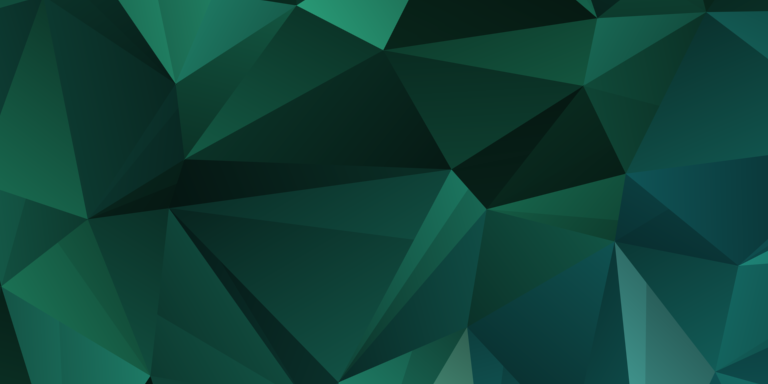
Give the GLSL for this background, as a Shadertoy shader.

```glsl
// Low-poly backdrop of large dark green and teal facets.
// A turned, strongly jittered grid is split into triangles; every triangle gets
// its own tone, a linear light falloff and sometimes a faint inner crease.

const float CELL       = 0.355;   // grid spacing, in canvas heights
const float JITTER     = 0.45;    // vertex offset in cells, below 0.5
const float TURN       = 0.42;    // grid rotation, radians
const float EDGE_SOFT  = 0.0045;  // edge width, in canvas heights
const float FALLOFF    = 0.42;    // light change per cell inside a facet
const float CREASE     = 0.20;    // strongest inner crease
const float TEAL_MIX   = 0.60;    // pull towards teal at the lower right
const vec2  SEED       = vec2(37.0, 71.0);
const vec2  TONE_STEP  = vec2(0.7549, 0.5698); // evenly spread tone sequence

const vec3 DEEP   = vec3(0.025, 0.110, 0.088);
const vec3 DARK   = vec3(0.040, 0.180, 0.150);
const vec3 MID    = vec3(0.060, 0.270, 0.220);
const vec3 GREEN  = vec3(0.100, 0.410, 0.340);
const vec3 BRIGHT = vec3(0.160, 0.570, 0.450);
const vec3 PALE   = vec3(0.500, 0.830, 0.700);
const vec3 TEAL   = vec3(0.050, 0.295, 0.325);

vec2 hash2(vec2 p) {
    vec3 q = fract(p.xyx * vec3(0.1031, 0.1030, 0.0973));
    q += dot(q, q.yzx + 33.33);
    return fract((q.xx + q.yz) * q.zy);
}

float cross2(vec2 a, vec2 b) { return a.x * b.y - a.y * b.x; }

// Signed distance to the line a-b, positive on its left
float lineSide(vec2 p, vec2 a, vec2 b) {
    return cross2(b - a, p - a) / max(length(b - a), 1e-4);
}

vec2 vertexAt(vec2 cell) {
    return cell + JITTER * (2.0 * hash2(cell + SEED) - 1.0);
}

mat2 gridTurn() {
    float c = cos(TURN), s = sin(TURN);
    return mat2(c, s, -s, c);
}

// Colour ramp, with stops spaced by the share of each shade
vec3 ramp(float t) {
    vec3 col = mix(DEEP, DARK, clamp(t / 0.25, 0.0, 1.0));
    col = mix(col, MID,    clamp((t - 0.25) / 0.38, 0.0, 1.0));
    col = mix(col, GREEN,  clamp((t - 0.63) / 0.26, 0.0, 1.0));
    col = mix(col, BRIGHT, clamp((t - 0.89) / 0.08, 0.0, 1.0));
    return mix(col, PALE,  clamp((t - 0.97) / 0.03, 0.0, 1.0));
}

// One counter-clockwise triangle: colour times coverage, and coverage
vec4 facet(vec2 p, vec2 a, vec2 b, vec2 c, vec2 cell, float half_, float soft) {
    float inside = min(lineSide(p, a, b), min(lineSide(p, b, c), lineSide(p, c, a)));
    float cover = smoothstep(-soft, soft, inside);
    if (cover <= 0.0) return vec4(0.0);

    vec2 id = cell + SEED.yx + half_ * vec2(113.0, 59.0);
    vec2 r = hash2(id), s = hash2(id + 211.0);
    vec2 centre = (a + b + c) / 3.0;
    vec2 place = centre * gridTurn() * CELL;   // back to canvas space

    // Tone: darker in the middle of the canvas, lighter outside
    float outer = smoothstep(0.15, 1.0, length(place * vec2(1.0, 1.6)));
    float tone = fract(dot(cell, TONE_STEP) + 0.38 * half_ + 0.15 * r.x);
    vec3 col = ramp(pow(tone, mix(1.7, 0.75, outer)));

    // Hue: varied greens, turning teal towards the lower right
    float teal = smoothstep(0.1, 0.8, dot(place, vec2(0.7, -0.8)) + 0.3 * (r.y - 0.5));
    col.b *= mix(0.88, 1.04, r.y);
    col = mix(col, TEAL, TEAL_MIX * teal);

    // Linear light falloff
    float angle = 6.2832 * s.x;
    float light = 1.0 + FALLOFF * dot(p - centre, vec2(cos(angle), sin(angle)));

    // Faint crease from one corner to the opposite side, on about half the facets
    float side = lineSide(p, a, mix(b, c, mix(0.3, 0.7, r.y)));
    float strength = CREASE * max(0.0, 2.0 * s.y - 1.0);
    light += strength * (smoothstep(-soft, soft, side) - 0.5);

    return vec4(col * clamp(light, 0.6, 1.4), 1.0) * cover;
}

void mainImage(out vec4 fragColor, in vec2 fragCoord) {
    vec2 canvas = (fragCoord - 0.5 * iResolution.xy) / iResolution.y;
    vec2 p = gridTurn() * canvas / CELL;
    float soft = 0.5 * max(EDGE_SOFT, 1.0 / iResolution.y) / CELL;

    // Blend the triangles of the surrounding cells by coverage
    vec4 sum = vec4(0.0);
    for (int j = -1; j <= 1; j++)
    for (int i = -1; i <= 1; i++) {
        vec2 cell = floor(p) + vec2(i, j);
        vec2 a = vertexAt(cell);
        vec2 b = vertexAt(cell + vec2(1.0, 0.0));
        vec2 c = vertexAt(cell + vec2(1.0, 1.0));
        vec2 d = vertexAt(cell + vec2(0.0, 1.0));

        // Cut along the diagonal whose smaller triangle is larger
        float cutAC = min(cross2(b - a, c - a), cross2(c - a, d - a));
        float cutBD = min(cross2(c - b, d - b), cross2(d - b, a - b));
        if (cutAC < cutBD) {
            vec2 first = a;
            a = b; b = c; c = d; d = first;
        }
        sum += facet(p, a, b, c, cell, 0.0, soft);
        sum += facet(p, a, c, d, cell, 1.0, soft);
    }
    fragColor = vec4(sum.rgb / max(sum.a, 1e-4), 1.0);
}
```
